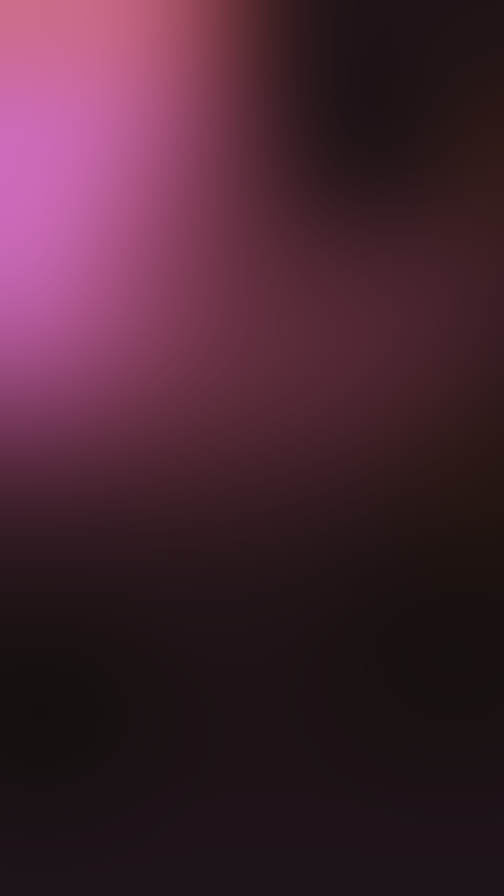
Reproduce this background procedurally as a WebGL 2 fragment shader.

```glsl
#version 300 es
precision highp float;
// A soft, dark backdrop: a pink glow leaks in from the upper left and fades
// through wine red to near black. One smooth warmth field, summed from soft
// ellipses, sets red; green and blue follow it along a curve, then get tinted.

uniform vec2 u_resolution;
out vec4 fragColor;

// Positions and radii are fractions of the canvas, origin at lower left.
const vec3 SHADOW = vec3(0.115, 0.074, 0.088);

const float GLOW_STRENGTH = 0.685;
const float GLOW_WIDTH    = 0.485;
const float GLOW_CENTER_Y = 0.83;
const float GLOW_DROP     = 0.336;
const float GLOW_FALLOFF  = 3.2;

const vec2  EMBER_CENTER   = vec2(0.76, 0.622);
const vec2  EMBER_RADIUS   = vec2(0.39, 0.163);
const float EMBER_TILT     = 0.225;
const float EMBER_STRENGTH = 0.14;

const float VIOLET_TINT  = 0.14;   // blue gained in the core of the glow
const float CORAL_TINT   = -0.13;  // blue lost along the top edge
const float VIOLET_WIDTH = 0.26;

// Soft elliptical spot, one at its center.
float spot(vec2 p, vec2 center, vec2 radius) {
    vec2 d = (p - center) / radius;
    return exp(-dot(d, d));
}

// Main glow: crisp side near the top, gentler side and soft drop below.
float glow(vec2 p) {
    float sharpness = 2.0 + 2.0 * smoothstep(0.68, 1.0, p.y);
    float side = exp(-pow(max(p.x, 0.0001) / GLOW_WIDTH, sharpness));
    float below = max(GLOW_CENTER_Y - p.y, 0.0001) / GLOW_DROP;
    return side * exp(-pow(below, GLOW_FALLOFF));
}

// Wide, dim red haze that climbs toward the right.
float ember(vec2 p) {
    p.y -= EMBER_TILT * (p.x - EMBER_CENTER.x);
    return spot(p, EMBER_CENTER, EMBER_RADIUS);
}

void main() {
    vec2 p = gl_FragCoord.xy / u_resolution;

    // Dark pools and brown patches
    float upperPool = spot(p, vec2(0.70, 0.83), vec2(0.16, 0.10));
    float leftPool  = spot(p, vec2(0.08, 0.21), vec2(0.24, 0.12));
    float rightPool = spot(p, vec2(0.90, 0.28), vec2(0.25, 0.14));
    float upperRust = spot(p, vec2(1.05, 0.83), vec2(0.22, 0.12));
    float lowerRust = spot(p, vec2(1.00, 0.47), vec2(0.25, 0.12));

    // Warmth above the shadow color
    float warmth = GLOW_STRENGTH * glow(p) + EMBER_STRENGTH * ember(p);
    warmth += 0.035 * upperRust + 0.015 * lowerRust;
    warmth -= 0.035 * upperPool + 0.032 * leftPool + 0.025 * rightPool;

    // Color curve: wine red in the dim parts, pink in the bright ones
    float w2 = warmth * warmth;
    vec3 color = SHADOW;
    color.r += warmth;
    color.g += 0.385 * warmth + 0.25 * w2 * warmth;
    color.b += 0.45 * warmth + 0.5 * w2;

    // Tints: violet core, coral top, olive pools, violet lower edge
    float core = exp(-pow(p.x / VIOLET_WIDTH, 2.0));
    float top = smoothstep(0.83, 1.0, p.y);
    color.b += max(warmth, 0.0) * mix(VIOLET_TINT * core, CORAL_TINT, top);
    color.b -= 0.03 * upperRust + 0.025 * lowerRust;
    color.b -= 0.016 * (leftPool + rightPool);
    color.b += 0.015 * (1.0 - smoothstep(0.0, 0.2, p.y));

    fragColor = vec4(clamp(color, 0.0, 1.0), 1.0);
}
```
